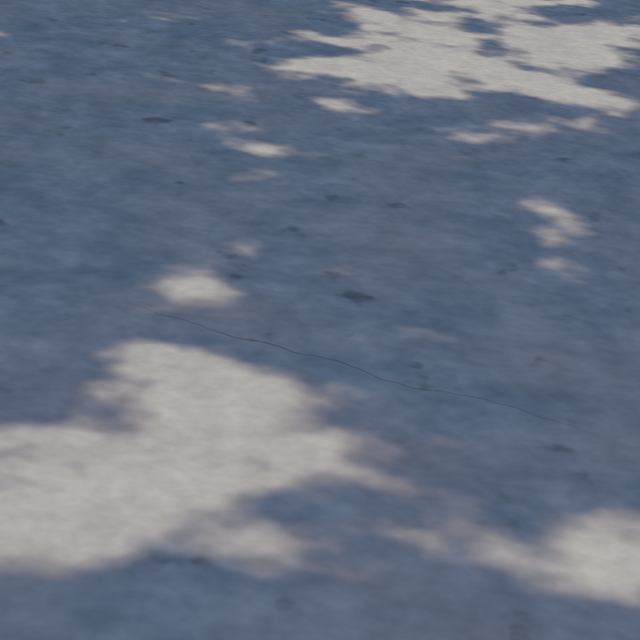
Give the GLSL for this texture, as a WebGL 1 fragment shader.

```glsl
precision highp float;
// Dappled sunlight on blue-grey shaded ground, receding toward the top.
uniform vec2 u_resolution;

#define HORIZON 1.7
#define GROUND_SCALE vec2(4.0, 14.0)
#define TILT 0.1
#define SUN_BIAS -0.31
#define SUN_RAGGED 0.85
#define SUN_SOFTNESS 0.5
#define MOTTLE 0.62
#define GRAIN 0.045
#define CRACK_DARKNESS 0.22
#define CRACK_WIDTH 0.0022

const vec3 DEEP_SHADE = vec3(0.27, 0.34, 0.43);
const vec3 OPEN_SHADE = vec3(0.365, 0.425, 0.515);
const vec3 WARM_SHADE = vec3(0.385, 0.40, 0.46);
const vec3 SUNLIT = vec3(0.69, 0.68, 0.665);
const vec3 PENUMBRA_TINT = vec3(0.012, -0.012, -0.018);

vec2 gradientAt(vec2 cell) {
  vec3 h = fract(cell.xyx * vec3(0.1031, 0.1030, 0.0973));
  h += dot(h, h.yzx + 33.33);
  float angle = 6.2832 * fract((h.x + h.y) * h.z);
  return vec2(cos(angle), sin(angle));
}

float gradientNoise(vec2 p) {
  vec2 i = floor(p);
  vec2 f = p - i;
  vec2 w = f * f * f * (f * (f * 6.0 - 15.0) + 10.0);
  float a = dot(gradientAt(i), f);
  float b = dot(gradientAt(i + vec2(1.0, 0.0)), f - vec2(1.0, 0.0));
  float c = dot(gradientAt(i + vec2(0.0, 1.0)), f - vec2(0.0, 1.0));
  float d = dot(gradientAt(i + 1.0), f - 1.0);
  return mix(mix(a, b, w.x), mix(c, d, w.x), w.y);
}

float fbm(vec2 p) {
  float sum = 0.0;
  float amplitude = 1.0;
  for (int octave = 0; octave < 4; octave++) {
    sum += amplitude * gradientNoise(p);
    p = mat2(1.94, 0.3, -0.3, 1.94) * p + 17.3;
    amplitude *= 0.48;
  }
  return sum;
}

// Soft elliptical gap in the canopy.
float opening(vec2 p, vec2 center, vec2 radius) {
  vec2 d = (p - center) / radius;
  return exp(-dot(d, d));
}

float sunlight(vec2 p, vec2 ground) {
  float sun = SUN_BIAS + SUN_RAGGED * fbm(ground + 41.0);
  sun += 0.85 * opening(p, vec2(0.20, 0.27), vec2(0.42, 0.24));
  sun += 0.85 * opening(p, vec2(0.76, 0.91), vec2(0.32, 0.11));
  sun += 0.45 * opening(p, vec2(0.95, 0.13), vec2(0.22, 0.16));
  // Nearer patches have blurrier edges.
  float soft = SUN_SOFTNESS * mix(1.1, 0.75, p.y);
  return smoothstep(0.0, soft, sun);
}

float crack(vec2 p) {
  float path = 0.575 - 0.27 * p.x + 0.012 * fbm(vec2(p.x * 7.0, 3.0));
  float line = 1.0 - smoothstep(0.0, CRACK_WIDTH, abs(p.y - path));
  float extent = smoothstep(0.15, 0.35, p.x) * (1.0 - smoothstep(0.7, 1.0, p.x));
  return line * extent * (0.65 + 0.6 * gradientNoise(p * 14.0));
}

void main() {
  vec2 p = gl_FragCoord.xy / u_resolution;

  // Perspective: features shrink and flatten with distance.
  float depth = 1.0 / (HORIZON - p.y - TILT * p.x);
  vec2 ground = GROUND_SCALE * vec2((p.x - 0.5) * depth, depth);

  // Mottled shade with short, gently sloping streaks.
  float mottle = fbm(ground * vec2(2.2, 1.9) + 7.0);
  float streaks = fbm(ground * vec2(6.0, 5.5) + 23.0);
  float tone = 0.5 + MOTTLE * (mottle + 0.35 * streaks) + 0.12 * (0.5 - p.y);
  vec3 color = mix(DEEP_SHADE, OPEN_SHADE, clamp(tone, -0.1, 1.25));
  float warmth = 0.32 + 0.7 * fbm(ground * 0.9 + 71.0) + 0.3 * (0.5 - p.y);
  color = mix(color, WARM_SHADE, 0.7 * clamp(warmth, 0.0, 1.0));

  // Sparse dark stains.
  float stain = smoothstep(0.38, 0.8, fbm(ground * vec2(3.0, 2.5) + 90.0));
  color *= 1.0 - 0.22 * stain;

  // Sun patches and their warm edges.
  float sun = sunlight(p, ground);
  color = mix(color, SUNLIT, sun * (0.96 + 0.1 * mottle));
  color += PENUMBRA_TINT * 4.0 * sun * (1.0 - sun);

  // Fine surface relief and one thin crack.
  color *= 1.0 + GRAIN * (streaks + fbm(ground * vec2(13.0, 11.0) + 5.0));
  color *= 1.0 - CRACK_DARKNESS * crack(p);

  gl_FragColor = vec4(clamp(color, 0.0, 1.0), 1.0);
}
```
